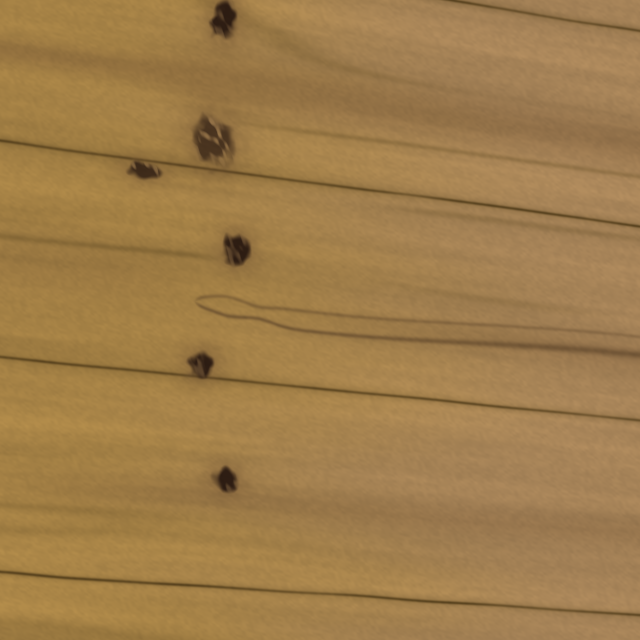
Reproduce this texture procedurally as a three.js fragment shader.

```glsl
varying vec2 vUv;

const vec3 HONEY = vec3(0.648, 0.508, 0.270);
const vec3 ROSE = vec3(0.652, 0.514, 0.345);
const vec3 SEAM = vec3(0.30, 0.22, 0.09);
const vec3 OLIVE = vec3(0.40, 0.31, 0.15);
const vec3 UMBER = vec3(0.45, 0.33, 0.20);
const vec3 BARK = vec3(0.15, 0.09, 0.06);
const vec3 FLAKE = vec3(0.58, 0.45, 0.29);

float hash(vec2 p) {
  vec3 q = fract(p.xyx * 0.1031);
  q += dot(q, q.yzx + 33.33);
  return fract((q.x + q.y) * q.z);
}

float noise(vec2 p) {
  vec2 cell = floor(p);
  vec2 f = fract(p);
  f = f * f * (3.0 - 2.0 * f);
  float low = mix(hash(cell), hash(cell + vec2(1.0, 0.0)), f.x);
  float high = mix(hash(cell + vec2(0.0, 1.0)), hash(cell + 1.0), f.x);
  return mix(low, high, f.y);
}

float fbm(vec2 p) {
  float sum = 0.0;
  float amp = 0.5;
  for (int i = 0; i < 4; i++) {
    sum += amp * noise(p);
    p = p * vec2(1.7, 2.1) + 17.3;
    amp *= 0.5;
  }
  return sum / 0.9375;
}

// Soft ridge of a given width around zero
float ridge(float d, float width) {
  return exp(-d * d / (width * width));
}

// Height across the boards, whose lines fan out slightly to the right
float boardHeight(vec2 p) {
  return 1.0 - (1.0 - p.y - 0.155 * p.x) / (1.0 - 0.1 * p.x);
}

// Noisy elliptical distance, 1 at the rim of a knot
float knotDistance(vec2 p, vec2 centre, vec2 radius, float tilt) {
  vec2 d = p - centre;
  d = vec2(cos(tilt) * d.x - sin(tilt) * d.y, sin(tilt) * d.x + cos(tilt) * d.y);
  return length(d / radius) + 0.5 * (noise(p * 85.0) - 0.5);
}

// Brown halo, dark core and pale flakes
vec3 paintKnot(vec3 wood, vec2 p, float d, float split) {
  float mottle = noise(p * vec2(150.0, 75.0) + p.yx * 40.0);
  vec3 core = mix(BARK, FLAKE, smoothstep(0.45, 0.95, mottle) * mix(0.45, 1.0, split));
  wood = mix(wood, UMBER, 0.6 * exp(-0.45 * d * d));
  return mix(wood, core, (1.0 - smoothstep(0.6, 1.2, d)) * mix(0.93, 0.65, split));
}

// Outline of a long tongue of grain that opens to the right
float tongue(float x, float g) {
  float centre = 0.562 - 0.012 * smoothstep(0.31, 0.48, x) + 0.022 * smoothstep(0.5, 1.0, x);
  float open = sqrt(clamp((x - 0.305) / 0.05, 0.0, 1.0));
  float halfWidth = 0.016 * open * (1.0 - 0.4 * ridge(x - 0.405, 0.03));
  float side = g - centre;
  float lower = smoothstep(0.006, -0.006, side);
  float width = 0.0035 + 0.003 * lower * smoothstep(0.4, 1.0, x);
  return ridge(abs(side) - halfWidth, width) * smoothstep(0.3, 0.315, x)
    * mix(0.5 - 0.2 * x, 0.6, lower);
}

void main() {
  vec2 p = vUv;
  float g = boardHeight(p);
  float wavy = g + 0.014 * (noise(vec2(p.x * 3.0, g * 6.0)) - 0.5);

  // Base tone, warmer at the left
  float warmth = p.x + 0.5 * (fbm(vec2(p.x * 1.5, g * 7.0)) - 0.5);
  vec3 wood = mix(HONEY, ROSE, smoothstep(0.15, 0.95, warmth));

  // Long streaks of grain
  float broad = fbm(vec2(p.x * 1.4, wavy * 17.0));
  float fine = noise(vec2(p.x * 3.0 + 5.0, wavy * 105.0));
  wood *= 1.0 + 0.17 * (broad - 0.5) + 0.045 * (fine - 0.5);

  // Wide shaded bands
  float left = 1.0 - smoothstep(0.15, 0.4, p.x);
  float shade = 0.75 * ridge(wavy - 0.925, mix(0.045, 0.022, left));
  shade += 0.4 * ridge(wavy - 0.60, 0.05) * left;
  shade += 0.6 * ridge(wavy - 0.553, 0.028) * smoothstep(0.3, 1.0, p.x);
  shade += 0.5 * ridge(wavy - 0.25, 0.027) * smoothstep(-0.1, 0.3, p.x);
  wood = mix(wood, UMBER, shade * (0.35 + 0.35 * broad));

  // Thin olive growth lines that come and go
  float contour = noise(vec2(p.x * 1.3 + 3.0, wavy * 15.0)) - 0.5;
  float presence = smoothstep(0.4, 0.75, noise(vec2(p.x * 2.5, g * 9.0 + 40.0)));
  wood = mix(wood, OLIVE, 0.28 * ridge(contour, 0.055) * presence);
  float edge = ridge(wavy - 0.86, 0.005) * smoothstep(0.3, 0.5, p.x);
  float trail = ridge(wavy - 0.632, 0.005) * (1.0 - smoothstep(0.3, 0.36, p.x));
  wood = mix(wood, OLIVE, 0.35 * edge + 0.42 * trail);
  wood = mix(wood, UMBER * 0.8, tongue(p.x, g + 0.25 * (wavy - g)));

  // Seams between boards
  for (int i = 0; i < 4; i++) {
    float row = float(i);
    float d = g - 0.105 - 0.3375 * row + 0.003 * (noise(vec2(p.x * 9.0, row * 7.0)) - 0.5);
    float strength = 0.5 + 0.4 * noise(vec2(p.x * 14.0, row * 5.0 + 2.0));
    wood = mix(wood, SEAM, strength * ridge(d, 0.0026));
    wood = mix(wood, OLIVE, 0.22 * ridge(d, 0.009));
  }

  // A column of knots, one of them split, and a small chip beside it
  for (int i = 0; i < 5; i++) {
    float row = float(i);
    float sway = (1.0 - 2.0 * mod(row, 2.0)) * (0.008 + 0.025 * ridge(row - 2.5, 1.0));
    float split = 1.0 - step(0.5, abs(row - 1.0));
    vec2 centre = vec2(0.343 + sway, 0.97 - 0.18 * row - 0.01 * split);
    vec2 radius = vec2(0.021, 0.030 - 0.003 * row) * (1.0 + 0.45 * split);
    float tilt = 0.9 * (hash(vec2(row, 3.0)) - 0.5);
    wood = paintKnot(wood, p, knotDistance(p, centre, radius, tilt), split);
  }
  float chip = knotDistance(p, vec2(0.225, 0.733), vec2(0.027, 0.015), 0.2);
  wood = paintKnot(wood, p, chip, 0.6);

  // Fine mottled surface
  float speckle = noise(p * vec2(190.0, 250.0) + p.yx * 60.0) - 0.5;
  speckle += 0.6 * (noise(p * 110.0 + 9.0) - 0.5);
  gl_FragColor = vec4(wood * (1.0 + 0.05 * speckle), 1.0);
}
```
